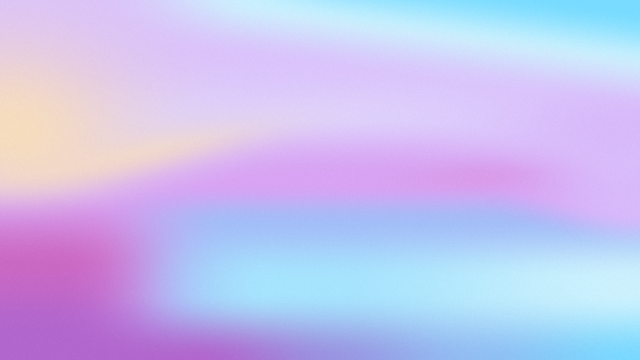
Write a Shadertoy shader that draws this background.

```glsl
// Soft pastel gradient: a lavender sky, peach glow, orchid wave and icy blue pool.

const vec3 LAVENDER   = vec3(0.855, 0.760, 0.985);
const vec3 MIST       = vec3(0.868, 0.822, 0.988);
const vec3 LILAC      = vec3(0.845, 0.725, 0.980);
const vec3 PEACH      = vec3(0.970, 0.870, 0.730);
const vec3 ORCHID     = vec3(0.845, 0.640, 0.950);
const vec3 ROSE       = vec3(0.850, 0.600, 0.900);
const vec3 MAGENTA    = vec3(0.795, 0.410, 0.765);
const vec3 PURPLE     = vec3(0.695, 0.400, 0.805);
const vec3 PERIWINKLE = vec3(0.640, 0.740, 0.970);
const vec3 CYAN       = vec3(0.470, 0.860, 1.000);
const vec3 AQUA       = vec3(0.650, 0.890, 0.992);
const vec3 ICE        = vec3(0.800, 0.945, 0.992);

// Hash without sine, 0 to 1
float hash(vec2 cell) {
    vec3 q = fract(vec3(cell.xyx) * 0.1031);
    q += dot(q, q.yzx + 33.33);
    return fract((q.x + q.y) * q.z);
}

// Smooth step that falls from 1 at "low" to 0 at "high"
float fall(float low, float high, float x) {
    return 1.0 - smoothstep(low, high, x);
}

// Gaussian ellipse with a tilt in radians
float glow(vec2 p, vec2 center, vec2 radius, float tilt) {
    float c = cos(tilt), s = sin(tilt);
    vec2 d = p - center;
    d = vec2(c * d.x + s * d.y, c * d.y - s * d.x) / radius;
    return exp(-dot(d, d));
}

// Lavender upper half with a cyan corner and a peach glow
vec3 sky(vec2 p) {
    vec3 col = mix(LAVENDER, MIST, 0.9 * glow(p, vec2(0.52, 0.67), vec2(0.32, 0.10), 0.0));
    col = mix(col, MIST, 0.7 * glow(p, vec2(0.26, 0.64), vec2(0.14, 0.11), 0.3));
    col = mix(col, LILAC, glow(p, vec2(0.97, 0.64), vec2(0.16, 0.11), 0.0));

    float rise = p.y - (1.04 - 0.24 * p.x);
    col = mix(col, ICE, smoothstep(-0.11, 0.06, rise) * smoothstep(0.14, 0.40, p.x));
    col = mix(col, CYAN, smoothstep(0.01, 0.17, rise) * smoothstep(0.30, 0.55, p.x));

    col = mix(col, PEACH, 0.95 * glow(p, vec2(0.02, 0.64), vec2(0.19, 0.25), 0.25));
    return mix(col, PEACH, 0.62 * glow(p, vec2(0.24, 0.57), vec2(0.19, 0.055), 0.38));
}

// Orchid band below a curved crest, deepening to magenta at the left
vec3 wave(vec3 col, vec2 p) {
    float crest = 0.44 + 0.16 * smoothstep(0.0, 0.5, p.x)
                - 0.06 * smoothstep(0.6, 1.0, p.x);
    vec3 band = mix(ORCHID, LILAC, smoothstep(0.76, 0.98, p.x));
    col = mix(col, band, fall(-0.09, 0.08, p.y - crest));
    col = mix(col, ROSE, 0.75 * glow(p, vec2(0.75, 0.51), vec2(0.10, 0.04), 0.1));

    vec3 depth = mix(PURPLE, MAGENTA, smoothstep(0.05, 0.30, p.y));
    return mix(col, depth, fall(0.26, 0.48, p.y) * fall(0.08, 0.38, p.x));
}

// Blue pool with a bright middle and a darker lower rim
vec3 pool(vec3 col, vec2 p) {
    float height = p.y + 0.08 * smoothstep(0.75, 1.0, p.x);
    col = mix(col, PERIWINKLE, fall(0.38, 0.49, height) * smoothstep(0.14, 0.36, p.x));

    vec3 water = mix(AQUA, ICE, smoothstep(0.50, 1.0, p.x));
    col = mix(col, water, fall(0.22, 0.40, p.y) * smoothstep(0.20, 0.42, p.x));

    vec3 rim = mix(PURPLE, vec3(0.60, 0.58, 0.88), smoothstep(0.30, 0.54, p.x));
    rim = mix(rim, vec3(0.57, 0.74, 0.95), smoothstep(0.50, 0.75, p.x));
    rim = mix(rim, CYAN, 0.9 * smoothstep(0.72, 1.0, p.x));
    return mix(col, rim, fall(0.0, 0.19, p.y));
}

void mainImage(out vec4 fragColor, in vec2 fragCoord) {
    vec2 p = fragCoord / iResolution.xy;
    vec3 col = pool(wave(sky(p), p), p);

    // Fine paper grain on a fixed lattice
    float grain = hash(floor(p * vec2(768.0, 432.0))) - 0.5;
    fragColor = vec4(clamp(col + 0.014 * grain, 0.0, 1.0), 1.0);
}
```
